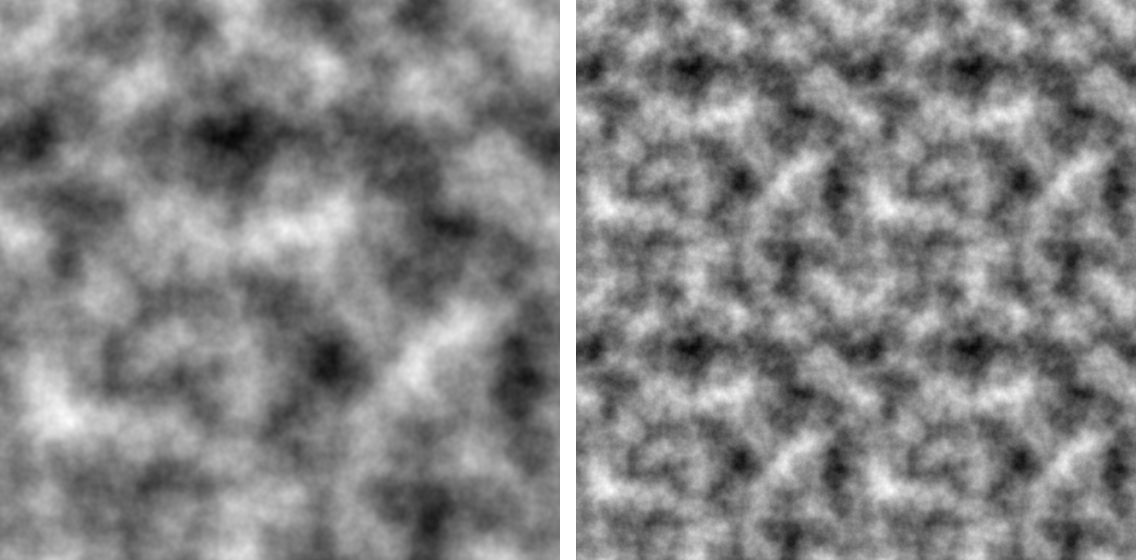
Left: one tile. Right: repeated 2 by 2.
Give the GLSL for this texture, as a three.js fragment shader.

```glsl
// Seamless soft grey clouds: fractal gradient noise that wraps at every edge.

varying vec2 vUv;

const float BASE_CELLS = 6.0;   // lattice cells across the tile, first octave
const int   OCTAVES    = 5;
const float GAIN       = 0.5;   // amplitude ratio between octaves
const float MID_GREY   = 0.51;
const float CONTRAST   = 0.57;
const float SEED       = 17.0;
const float TAU        = 6.2831853;

// Pseudo-random value from 0 to 1 for a lattice point and a seed
float hash(vec2 cell, float seed) {
  vec3 p = fract(vec3(cell.xyx + seed) * vec3(0.1031, 0.1030, 0.0973));
  p += dot(p, p.yzx + 33.33);
  return fract((p.x + p.y) * p.z);
}

// Unit gradient of a wrapped lattice corner, projected on the offset to it
float cornerSlope(vec2 corner, vec2 offset, float period, float seed) {
  float angle = TAU * hash(mod(corner, period), seed);
  return dot(vec2(cos(angle), sin(angle)), offset);
}

// Gradient noise that repeats after a whole number of cells
float tiledNoise(vec2 p, float period, float seed) {
  vec2 cell = floor(p);
  vec2 f = p - cell;
  vec2 blend = f * f * f * (f * (f * 6.0 - 15.0) + 10.0);
  vec2 right = vec2(1.0, 0.0);
  vec2 up = vec2(0.0, 1.0);
  float bottom = mix(cornerSlope(cell, f, period, seed),
                     cornerSlope(cell + right, f - right, period, seed), blend.x);
  float top = mix(cornerSlope(cell + up, f - up, period, seed),
                  cornerSlope(cell + 1.0, f - 1.0, period, seed), blend.x);
  return mix(bottom, top, blend.y);
}

// Octaves double in frequency; shifts keep their lattices from lining up
float tiledClouds(vec2 uv) {
  float sum = 0.0;
  float amplitude = 1.0;
  float period = BASE_CELLS;
  for (int i = 0; i < OCTAVES; i++) {
    float octave = float(i);
    vec2 shift = octave * vec2(0.37, 0.61);
    sum += amplitude * tiledNoise(uv * period + shift, period, SEED + octave * 41.0);
    amplitude *= GAIN;
    period *= 2.0;
  }
  return sum;
}

void main() {
  float grey = MID_GREY + CONTRAST * tiledClouds(vUv);
  gl_FragColor = vec4(vec3(clamp(grey, 0.0, 1.0)), 1.0);
}
```
